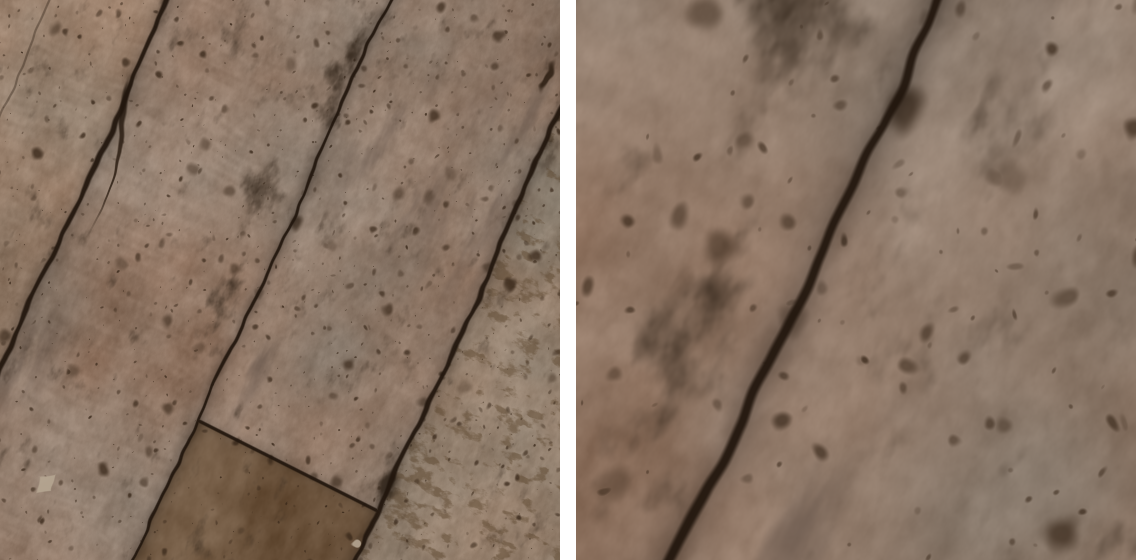
Left, the full canvas; right, a detail of the centre.
Write a three.js fragment shader that draws this texture.

```glsl
// Worn wooden floor boards running diagonally, with dark gaps, stains and pits.
// Work is done in a rotated frame: p.x across the boards, p.y along them.
// Layered value noise gives the weathering; hashed cells scatter the pits.
varying vec2 vUv;

float hash(vec2 c) {
  vec3 q = fract(vec3(c.xyx) * 0.1031);
  q += dot(q, q.yzx + 33.33);
  return fract((q.x + q.y) * q.z);
}

float noise(vec2 x) {
  vec2 i = floor(x), f = fract(x);
  f = f * f * (3.0 - 2.0 * f);
  return mix(mix(hash(i), hash(i + vec2(1, 0)), f.x),
             mix(hash(i + vec2(0, 1)), hash(i + vec2(1, 1)), f.x), f.y);
}

float fbm(vec2 x) {
  float sum = 0.0, amp = 0.53;
  for (int i = 0; i < 4; i++) {
    sum += amp * noise(x);
    x = mat2(0.8, 0.6, -0.6, 0.8) * x * 2.03 + 7.1;
    amp *= 0.5;
  }
  return sum;
}

// Soft elliptical weight, used to place stains.
float blob(vec2 p, vec2 center, vec2 size) {
  vec2 q = (p - center) / size;
  return exp(-dot(q, q));
}

// Dark line of a given half width with a soft edge.
float line(float d, float halfWidth) {
  return 1.0 - smoothstep(halfWidth * 0.4, halfWidth + 0.0018, abs(d));
}

// Scattered round pits, one candidate in each cell.
float pits(vec2 p, float scale, float density) {
  vec2 x = p * scale, cell = floor(x);
  vec2 center = 0.3 + 0.4 * vec2(hash(cell + 3.7), hash(cell + 19.3));
  float size = hash(cell + 41.9);
  float radius = mix(0.07, 0.2, size * size);
  vec2 d = (fract(x) - center) * vec2(1.0, 0.85);
  float spot = 1.0 - smoothstep(radius * 0.3, radius * 1.25, length(d));
  return spot * step(hash(cell + 8.2), density) * (0.35 + 0.65 * hash(cell + 5.5));
}

void main() {
  vec2 p = vec2(dot(vUv, vec2(0.91, -0.415)), dot(vUv, vec2(0.415, 0.91)));
  vec2 warped = p + 0.008 * (vec2(noise(p * 65.0), noise(p * 65.0 + 31.0)) - 0.5);

  // Boards and the gaps between them
  float wobble = 0.011 * (noise(vec2(p.y * 9.0, 2.0)) - 0.5)
               + 0.004 * (noise(vec2(p.y * 45.0, 8.0)) - 0.5);
  float across = p.x + 0.139 + wobble;
  float board = floor(across / 0.36);
  float seam = floor(across / 0.36 + 0.5);
  float gap = across - 0.36 * seam;
  float middle = 1.0 - step(0.5, abs(seam - 1.0));
  float endGap = p.y - 0.367 + 0.04 * (p.x - 0.4) + wobble * 0.3;
  float inner = step(0.5, board) * step(board, 1.5);
  float brownBoard = inner * smoothstep(0.002, -0.002, endGap);

  // Weathered base tone
  float broad = fbm(p * vec2(7.0, 4.0) + 3.0);
  float grain = fbm(p * vec2(42.0, 26.0));
  float fine = fbm(p * vec2(130.0, 85.0) + 11.0);
  float saw = noise(vec2(p.x * 13.0, p.y * 125.0 + 3.0 * noise(p * 9.0)));
  vec3 wood = vec3(0.562, 0.482, 0.420);
  wood += 0.17 * (broad - 0.5) + 0.11 * (grain - 0.5) + 0.07 * (fine - 0.5);
  wood += 0.032 * (saw - 0.5) * (1.0 - 0.5 * step(0.5, board));
  float tint = fbm(p * 5.0 + 40.0) - 0.5;
  wood += vec3(0.07, -0.015, -0.05) * tint;
  wood += vec3(0.025, 0.005, -0.012) * step(board, -0.5);
  wood += vec3(-0.008, 0.002, -0.004) * step(1.5, board);
  vec3 brown = vec3(0.43, 0.335, 0.245) + 0.16 * (broad - 0.5) + 0.13 * (grain - 0.5);
  wood = mix(wood, brown, brownBoard);

  // Grey streaks drawn out along the boards
  float streakZone = blob(p, vec2(0.36, 0.94), vec2(0.10, 0.14))
                   + blob(p, vec2(0.27, 0.52), vec2(0.05, 0.12))
                   + blob(p, vec2(0.52, 1.02), vec2(0.06, 0.22))
                   + blob(p, vec2(-0.10, 0.34), vec2(0.04, 0.10));
  float streak = smoothstep(0.40, 0.75, fbm(p * vec2(32.0, 8.0) + 5.0));
  wood = mix(wood, vec3(0.36, 0.30, 0.265), 0.55 * streak * min(streakZone, 1.0));

  // Brown flecks on the right board
  float fleck = smoothstep(0.53, 0.72, fbm(p * vec2(38.0, 60.0) + 60.0));
  wood = mix(wood, vec3(0.36, 0.275, 0.18), 0.5 * fleck * step(1.5, board));

  // Dirty stains with ragged edges
  float dirt = blob(p, vec2(0.138, 0.80), vec2(0.035, 0.05))
             + blob(p, vec2(0.176, 0.593), vec2(0.022, 0.065))
             + blob(p, vec2(0.56, 0.40), vec2(0.04, 0.035))
             + 0.8 * blob(p, vec2(0.195, 1.04), vec2(0.025, 0.13))
             + 0.5 * blob(p, vec2(-0.02, 1.03), vec2(0.04, 0.04));
  float stain = smoothstep(0.62, 1.15, fbm(p * vec2(40.0, 24.0) + 17.0) + 0.5 * dirt);
  wood = mix(wood, vec3(0.20, 0.15, 0.105), 0.85 * stain);

  // Pits and worm holes
  float pit = max(pits(warped, 15.0, 0.45), pits(warped + 4.3, 31.0, 0.30));
  pit = max(pit, 0.7 * pits(warped + 9.1, 58.0, 0.16));
  wood = mix(wood, vec3(0.22, 0.155, 0.10), 0.8 * pit);

  // Splits: a branch off the left gap, a faint crack, a gouge
  float branch = p.x + 0.097 + 0.045 * smoothstep(0.68, 0.87, p.y) + wobble;
  float branchFade = smoothstep(0.57, 0.70, p.y) * smoothstep(0.89, 0.85, p.y);
  float crack = line(branch, 0.001 + 0.006 * smoothstep(0.68, 0.84, p.y)) * branchFade;
  crack = max(crack, 0.45 * line(p.x + 0.331 + wobble, 0.0015));
  crack = max(crack, smoothstep(0.3, 0.8, blob(warped, vec2(0.531, 1.19), vec2(0.009, 0.035))));
  wood = mix(wood, vec3(0.17, 0.115, 0.07), 0.85 * crack);

  // Gaps with a grimy halo
  float halo = exp(-abs(gap) / 0.011) + 0.6 * inner * exp(-abs(endGap) / 0.008);
  wood *= 1.0 - 0.30 * min(halo, 1.0);
  float ragged = 0.7 + 0.6 * noise(vec2(p.y * 28.0, seam * 5.0));
  float dark = line(gap, mix(0.0046, 0.0026, middle) * ragged);
  dark = max(dark, inner * line(endGap, 0.003));
  wood = mix(wood, vec3(0.13, 0.085, 0.05), 0.92 * dark);

  // Pale chips
  vec2 c = warped - vec2(0.018, 0.156);
  float chip = abs(c.x - 0.4 * c.y) / 0.018 + abs(c.y + 0.4 * c.x) / 0.026;
  float pale = smoothstep(1.1, 0.85, chip);
  pale = max(pale, smoothstep(0.010, 0.006, length(warped - vec2(0.565, 0.291))));
  wood = mix(wood, vec3(0.71, 0.65, 0.57), 0.9 * pale);

  gl_FragColor = vec4(wood, 1.0);
}
```
